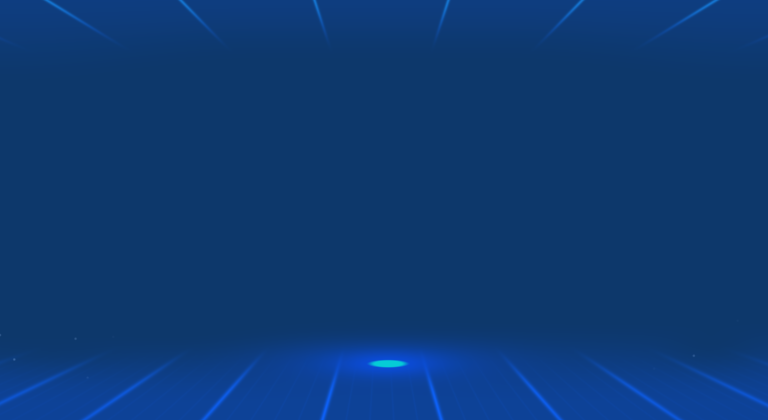
A Shadertoy shader for this background:

```glsl
// A dark blue hall: glowing perspective rays on a floor and a ceiling,
// with a cyan light pool on the floor. Rays are repeated in perspective
// space; glows are elliptical Gaussians, and gradient noise varies the haze.

const vec3 WALL_BLUE = vec3(0.052, 0.218, 0.418);
const vec3 CEILING_HAZE = vec3(0.002, 0.022, 0.085);
const vec3 FLOOR_HAZE = vec3(0.0, 0.040, 0.175);
const vec3 RAY_BLUE = vec3(0.0, 0.11, 0.34);
const vec3 RAY_CYAN = vec3(0.03, 0.25, 0.36);
const vec3 POOL_BLUE = vec3(0.04, 0.31, 0.93);
const vec3 POOL_CYAN = vec3(0.02, 0.80, 0.84);

vec2 hash2(vec2 p) {
    p = vec2(dot(p, vec2(127.1, 311.7)), dot(p, vec2(269.5, 183.3)));
    return fract(sin(p) * 43758.5);
}

float gradientNoise(vec2 p) {
    vec2 i = floor(p), f = fract(p);
    vec2 w = f * f * f * (f * (f * 6.0 - 15.0) + 10.0);
    vec2 o = vec2(0.0, 1.0);
    float a = dot(hash2(i) * 2.0 - 1.0, f);
    float b = dot(hash2(i + o.yx) * 2.0 - 1.0, f - o.yx);
    float c = dot(hash2(i + o.xy) * 2.0 - 1.0, f - o.xy);
    float d = dot(hash2(i + 1.0) * 2.0 - 1.0, f - 1.0);
    return mix(mix(a, b, w.x), mix(c, d, w.x), w.y);
}

// Soft ellipse, 1 at its centre
float ellipseGlow(vec2 p, vec2 center, vec2 radius) {
    vec2 q = (p - center) / radius;
    return exp(-dot(q, q));
}

// Evenly spaced parallel lines seen in perspective
float perspectiveRays(vec2 p, vec2 vanish, float spacing, float width) {
    float depth = max(abs(p.y - vanish.y), 0.01);
    float slope = (p.x - vanish.x) / depth;
    float offset = abs(fract(slope / spacing) - 0.5) * spacing * depth;
    float dist = offset / sqrt(1.0 + slope * slope);
    return exp(-dist * dist / (width * width));
}

// Sparse round dots, at most one per cell
float specks(vec2 p, float cellSize, float radius, float pixel) {
    vec2 cell = floor(p / cellSize);
    vec2 center = (cell + 0.2 + 0.6 * hash2(cell)) * cellSize;
    float present = step(0.86, hash2(cell + 19.0).x);
    return present * (1.0 - smoothstep(radius - pixel, radius + pixel, length(p - center)));
}

vec3 addCeiling(vec3 color, vec2 p, float pixel) {
    float lower = 0.87 - 0.06 * smoothstep(0.3, 0.9, abs(p.x));
    float haze = smoothstep(lower - 0.03, 1.02, p.y);
    float rays = perspectiveRays(p, vec2(-0.006, 0.51), 0.651, max(0.0038, pixel));
    float fade = smoothstep(0.87, 1.0, p.y);
    vec3 tint = mix(RAY_BLUE, RAY_CYAN, fade * fade);
    return color + CEILING_HAZE * haze + tint * rays * fade * 0.85;
}

vec3 addFloor(vec3 color, vec2 p, float pixel) {
    // Haze with a wavy upper edge and two dark hollows
    float top = 0.215 + 0.025 * smoothstep(-0.5, 0.6, p.x)
              + 0.02 * gradientNoise(p * vec2(3.0, 6.0));
    float haze = 1.0 - smoothstep(0.03, top, p.y);
    haze *= 1.0 - 0.85 * ellipseGlow(p, vec2(0.78, 0.19), vec2(0.11, 0.06));
    haze *= 1.0 - 0.55 * ellipseGlow(p, vec2(-0.78, 0.17), vec2(0.16, 0.04));
    color += FLOOR_HAZE * haze;

    // Broad rays, with a faint finer set between them
    vec2 vanish = vec2(-0.005, 0.478);
    float fade = 1.0 - smoothstep(0.06, 0.18, p.y);
    float broad = perspectiveRays(p, vanish, 0.5925, max(0.0055, pixel));
    float fine = perspectiveRays(p, vanish, 0.1185, max(0.0025, pixel));
    float central = mix(0.55, 1.0, ellipseGlow(p, vec2(0.0), vec2(0.6, 0.5)));
    color += RAY_BLUE * fade * central * (broad + 0.09 * fine);

    // Specks toward the outer edges
    float outer = smoothstep(0.6, 0.8, abs(p.x))
                * smoothstep(0.09, 0.11, p.y) * (1.0 - smoothstep(0.19, 0.25, p.y));
    return color + 0.16 * outer * specks(p, 0.045, 0.0025, pixel);
}

vec3 addLightPool(vec3 color, vec2 p, float pixel) {
    vec2 center = vec2(0.01, 0.134);
    float wide = ellipseGlow(p, center + vec2(0.0, 0.005), vec2(0.26, 0.048));
    float inner = ellipseGlow(p, center, vec2(0.11, 0.026));
    color = mix(color, POOL_BLUE, 0.42 * wide);
    color = mix(color, POOL_BLUE, 0.75 * inner);

    // Flat bright disc
    float disc = length((p - center) / vec2(0.042, 0.0085));
    float soft = 0.22 + pixel * 20.0;
    return mix(color, POOL_CYAN, 1.0 - smoothstep(1.0 - soft, 1.0 + soft, disc));
}

void mainImage(out vec4 fragColor, in vec2 fragCoord) {
    // Height runs from 0 to 1; x is 0 at the centre
    vec2 p = (fragCoord - vec2(0.5 * iResolution.x, 0.0)) / iResolution.y;
    float pixel = 1.0 / iResolution.y;

    vec3 color = addCeiling(WALL_BLUE, p, pixel);
    color = addFloor(color, p, pixel);
    color = addLightPool(color, p, pixel);
    fragColor = vec4(clamp(color, 0.0, 1.0), 1.0);
}
```
